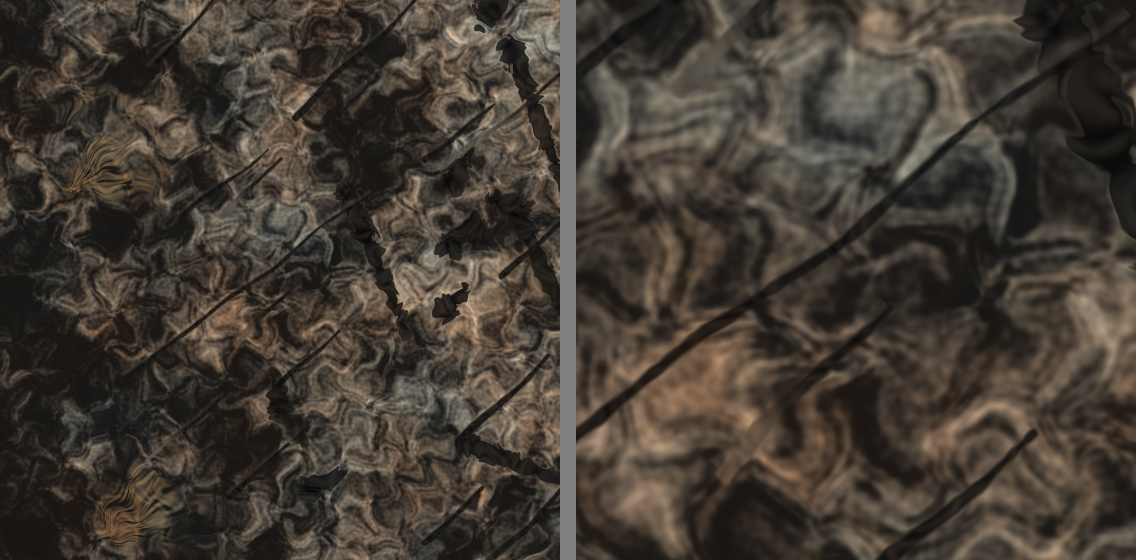
Left: the whole. Right: its middle third, enlarged.
Write a Shadertoy shader that draws this texture.

```glsl
// Burnt woodland floor: ash and crumbs, dry grass tufts, charred fallen sticks.
#define CHAR_COLOR vec3(0.11, 0.10, 0.09)
#define ASH_COLOR vec3(0.60, 0.53, 0.45)
#define STRAW_COLOR vec3(0.64, 0.49, 0.33)
#define TONE_MID 0.28
#define TONE_CONTRAST 0.36
#define CRUMB_SCALE 38.0
#define STICK_ANGLE 0.73
#define STICKS 15
#define LOGS 4
#define CHUNKS 9
#define TUFTS 2

vec2 hash2(vec2 p) {
    vec3 q = fract(p.xyx * vec3(0.1031, 0.1030, 0.0973));
    q += dot(q, q.yzx + 33.33);
    return fract((q.xx + q.yz) * q.zy);
}

float cornerSlope(vec2 cell, vec2 offset) {
    float a = 6.2832 * hash2(cell).x;
    return dot(vec2(cos(a), sin(a)), offset);
}

// Gradient noise scaled to a standard deviation of about one.
float gradNoise(vec2 p) {
    vec2 i = floor(p), f = fract(p), e = vec2(1.0, 0.0);
    vec2 s = f * f * f * (f * (f * 6.0 - 15.0) + 10.0);
    float low = mix(cornerSlope(i, f), cornerSlope(i + e, f - e), s.x);
    float high = mix(cornerSlope(i + e.yx, f - e.yx), cornerSlope(i + 1.0, f - 1.0), s.x);
    return 4.6 * mix(low, high, s.y);
}

vec2 turn(vec2 p, float a) {
    return vec2(cos(a) * p.x + sin(a) * p.y, cos(a) * p.y - sin(a) * p.x);
}

// Tapered bar along x: x = coverage, y = pale rim along its upper side.
vec2 bar(vec2 q, float reach, float width, float rough) {
    float taper = width * (0.75 - 0.35 * q.x / reach) + rough;
    float d = length(vec2(max(abs(q.x) - reach, 0.0), q.y)) - taper;
    float soft = max(0.0016, 1.0 / iResolution.y);
    float rim = smoothstep(0.006, 0.001, abs(d - 0.003)) * smoothstep(0.0, 0.003, q.y);
    return vec2(smoothstep(soft, -soft, d), rim * step(abs(q.x), reach));
}

void mainImage(out vec4 fragColor, in vec2 fragCoord) {
    vec2 p = fragCoord / iResolution.y;
    vec2 warp = vec2(gradNoise(p * 21.0 + 3.7), gradNoise(p * 21.0 + 47.3));
    vec2 w = p + 0.011 * warp;

    // Ground: crumbs, curled litter, fine grain and slanted streaks.
    float crumbs = gradNoise(w * CRUMB_SCALE);
    float curls = 0.2 - abs(gradNoise(w * CRUMB_SCALE * 0.75 + 9.4)) + 0.6;
    float fine = gradNoise(w * CRUMB_SCALE * 2.2 + 5.1);
    float grain = gradNoise(p * CRUMB_SCALE * 3.8);
    vec2 along = turn(w, STICK_ANGLE);
    float streaks = gradNoise(along * vec2(7.0, 42.0) + 13.0);
    float patches = 0.3 * gradNoise(p * 7.0 + 21.0) + 0.3 * gradNoise(w * 16.0 + 2.0);
    float slope = p.x - 0.5 + 0.15 * (p.y - 0.5);
    float burnt = gradNoise(w * 3.4 + 6.2) + 0.45 * gradNoise(w * 12.0 + 31.0) - 1.3 * slope;
    burnt = smoothstep(0.0, 0.95, burnt);
    float detail = 0.42 * crumbs + 0.32 * curls + 0.28 * fine + 0.16 * grain;
    float level = 0.48 + slope + patches + detail * (1.0 - 0.25 * burnt)
                + 0.32 * streaks * smoothstep(0.2, 0.8, p.x) - 1.15 * burnt;

    // Tone curve with a soft floor in the blacks.
    float tone = TONE_MID + TONE_CONTRAST * level;
    tone = 0.5 * (tone + sqrt(tone * tone + 0.03)) - 0.05;

    // Dry tufts: fans of thin fibres opening to the upper right.
    float straw = 0.0;
    for (int i = 0; i < TUFTS; i++) {
        vec2 h = hash2(vec2(float(i), 71.0));
        vec2 root = vec2(0.10 + 0.08 * h.x, 0.03 + 0.59 * float(i) + 0.04 * h.y);
        vec2 d = turn(p - root + 0.005 * warp, 0.55);
        float r = length(d), a = atan(d.y, d.x);
        float fan = smoothstep(0.21, 0.12, r + 0.03 * gradNoise(p * 14.0))
                  * smoothstep(0.95, 0.35, abs(a) + 0.15 * gradNoise(w * 17.0));
        float fibres = gradNoise(vec2(a * 17.0 + 2.0 * r, r * 22.0));
        fan *= smoothstep(-1.3, 0.3, fibres + 0.5 * crumbs + 0.5);
        tone = mix(tone, 0.50 + 0.13 * fibres + 0.09 * fine, 0.85 * fan);
        straw = max(straw, fan);
    }

    // Black chunks and broad logs lying across the grain.
    float ragged = 0.0035 * crumbs + 0.002 * fine;
    for (int i = 0; i < LOGS + CHUNKS; i++) {
        vec2 h = hash2(vec2(float(i), 17.0)), g = hash2(vec2(float(i), 53.0));
        bool isLog = i < LOGS;
        float row = isLog ? (float(i) + h.y) / float(LOGS) : h.y;
        vec2 center = vec2(0.40 + 0.60 * h.x, row);
        float angle = isLog ? -0.25 - 1.1 * g.x : 3.14 * g.x;
        float reach = isLog ? 0.09 + 0.09 * g.y : 0.012 + 0.022 * g.y;
        vec2 q = turn(p - center, angle);
        vec2 b = bar(q, reach, isLog ? 0.017 : 0.019, ragged);
        tone = mix(tone, -0.03 + 0.05 * crumbs + 0.03 * fine, 0.93 * b.x);
        tone += 0.10 * b.y * (1.0 - b.x);
    }

    // Thin sticks, nearly parallel; every third one turns pale toward an end.
    for (int i = 0; i < STICKS; i++) {
        vec2 h = hash2(vec2(float(i), 29.0)), g = hash2(vec2(float(i), 83.0));
        vec2 center = vec2(0.30 + 0.70 * h.x, (float(i) + h.y) / float(STICKS));
        float reach = 0.07 + 0.27 * g.x * g.x;
        vec2 q = turn(p - center, STICK_ANGLE + 0.16 * (g.y - 0.5));
        q.y += 0.002 * gradNoise(vec2(q.x * 9.0, float(i) * 3.3));
        vec2 b = bar(q, reach, 0.004 + 0.005 * h.x * g.y, 0.15 * ragged);
        float pale = i % 3 == 0 ? smoothstep(0.1, -0.7, q.x / reach) : 0.0;
        tone = mix(tone, mix(-0.04, 0.52, pale) + 0.04 * fine, 0.9 * b.x);
        tone += 0.13 * b.y * (1.0 - b.x);
    }

    // Colour: char to ash, straw in the tufts, gentle warm and cool drift.
    vec3 color = mix(CHAR_COLOR, mix(ASH_COLOR, STRAW_COLOR, straw), tone);
    float warmth = gradNoise(p * 6.0 + 61.0) + 0.6 * gradNoise(w * 24.0 + 15.0);
    color *= 1.0 + 0.035 * warmth * vec3(1.0, -0.2, -1.0);
    fragColor = vec4(clamp(color, 0.0, 1.0), 1.0);
}
```
